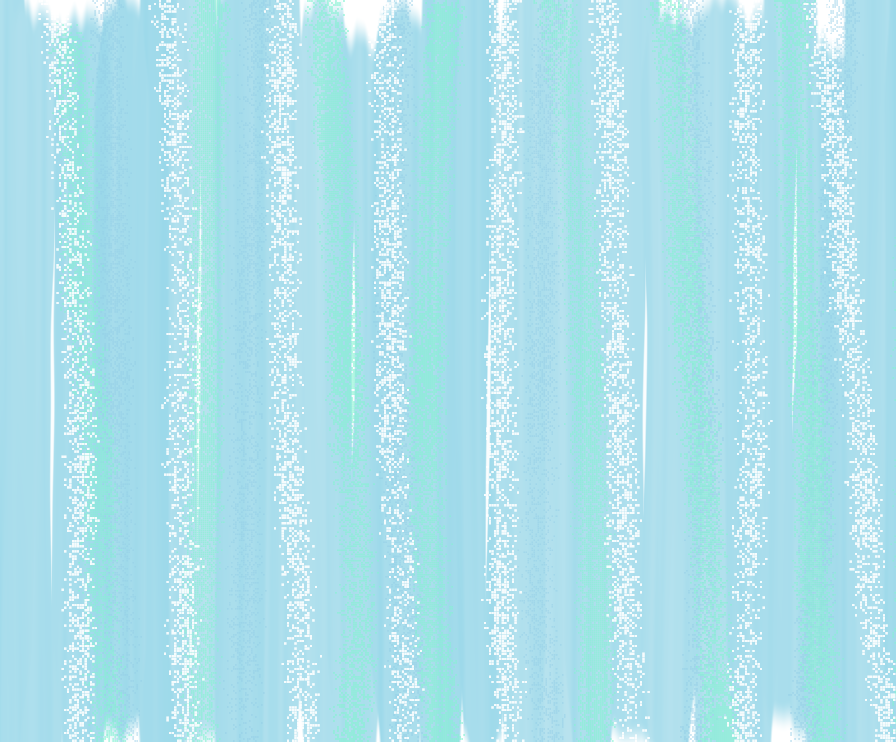
A Shadertoy shader for this background:

```glsl
float hash(vec2 p) {
    vec3 q = fract(p.xyx * 0.1031);
    q += dot(q, q.yzx + 33.33);
    return fract((q.x + q.y) * q.z);
}

float noise(vec2 p) {
    vec2 cell = floor(p), f = fract(p);
    f = f * f * (3.0 - 2.0 * f);
    return mix(mix(hash(cell), hash(cell + vec2(1, 0)), f.x),
               mix(hash(cell + vec2(0, 1)), hash(cell + vec2(1, 1)), f.x), f.y);
}

// Overlapping vertical brush strokes with ragged, tapering ends on paper
vec3 paintStrokes(vec2 p, vec3 paper) {
    const float count = 24.0;
    const float spacing = 0.0535;
    vec3 color = paper;
    for (float k = 0.0; k < count; k++) {
        float i = mod(k * 7.0, count);
        float wobble = 0.007 * (noise(vec2(p.y * 2.0, i * 9.0)) - 0.5);
        float center = spacing * i + 0.012 * (hash(vec2(i, 1.0)) - 0.5) + wobble;
        float taper = smoothstep(0.85, 1.02, p.y) + 1.0 - smoothstep(-0.02, 0.14, p.y);
        float halfWidth = mix(0.031, 0.043, hash(vec2(i, 2.0)));
        halfWidth *= 1.0 - 0.38 * taper * hash(vec2(i, 6.0));
        float across = abs(p.x - center) / halfWidth;

        float ragged = noise(vec2(p.x * 110.0, i * 5.0)) * 0.03 + across * across * 0.025;
        float top = mix(0.96, 1.14, hash(vec2(i, 3.0))) - ragged;
        float bottom = mix(-0.25, 0.01, hash(vec2(i, 4.0))) + ragged;
        float ends = (1.0 - smoothstep(top - 0.03, top + 0.015, p.y))
                   * smoothstep(bottom - 0.015, bottom + 0.03, p.y);
        float sides = 1.0 - smoothstep(0.86, 1.0, across);

        float bristles = noise(vec2((p.x - wobble) * 150.0, p.y * 1.3 + i * 11.0));
        float broad = noise(vec2(p.x * 45.0, p.y * 0.8 + i * 17.0));
        float shade = 0.45 * hash(vec2(i, 5.0)) + 0.33 * bristles + 0.22 * broad;
        vec3 paint = mix(vec3(0.585, 0.84, 0.912), vec3(0.735, 0.893, 0.937), shade);
        color = mix(color, paint, ends * sides * 0.97);
    }
    return color;
}

// Long thin slits where the paper shows between strokes
float paperSlits(vec2 p, float pixel) {
    float cover = 0.0;
    for (float i = 0.0; i < 6.0; i++) {
        float x = 0.07 + 0.198 * i + 0.03 * (hash(vec2(i, 21.0)) - 0.5);
        float middle = mix(0.38, 0.72, hash(vec2(i, 22.0)));
        float halfLength = mix(0.12, 0.24, hash(vec2(i, 23.0)));
        float along = (p.y - middle) / halfLength;
        float width = 0.0024 * (1.0 - along * along);
        float bend = x + 0.002 * along + 0.003 * noise(vec2(p.y * 9.0, i));
        float edge = abs(p.x - bend) - width;
        cover = max(cover, 1.0 - smoothstep(-pixel, pixel, edge));
    }
    return cover;
}

// Speckled, slightly leaning chalk lines made of small grains
float chalkLines(vec2 p, float first, float spacing, float lean, float halfWidth,
                 float density, float grain, float seed, float pixel) {
    vec2 cell = floor(p / grain);
    vec2 q = (cell + 0.5) * grain;
    float chance = 0.0;
    for (float i = 0.0; i < 8.0; i++) {
        float jitter = 0.03 * (hash(vec2(i, seed)) - 0.5);
        float slope = lean + 0.10 * (hash(vec2(i, seed + 1.0)) - 0.5);
        float bow = 0.03 * (hash(vec2(i, seed + 2.0)) - 0.5) * sin(3.14 * q.y);
        float wander = 0.012 * (noise(vec2(q.y * 5.0, i * 7.0 + seed)) - 0.5);
        float x = first + spacing * i + jitter + slope * (0.6 - q.y) + bow + wander;
        float top = mix(0.97, 1.12, hash(vec2(i, seed + 3.0)));
        float profile = 1.0 - smoothstep(halfWidth * 0.2, halfWidth, abs(q.x - x));
        float pressure = mix(0.55, 1.25, noise(vec2(q.y * 6.0, i * 13.0 + seed)));
        float start = 1.0 - smoothstep(top - 0.03, top, q.y);
        chance = max(chance, profile * pressure * start);
    }
    float present = float(hash(cell + seed * 19.0) < chance * density);
    vec2 inset = 0.5 - abs(fract(p / grain) - 0.5);
    vec2 mask = clamp(inset * grain / pixel + 0.5, 0.0, 1.0);
    return present * mask.x * mask.y;
}

void mainImage(out vec4 fragColor, in vec2 fragCoord) {
    float pixel = 1.0 / iResolution.y;
    vec2 p = fragCoord * pixel;
    const float fine = 1.0 / 370.0;
    const float coarse = 1.0 / 290.0;
    const vec3 white = vec3(1.0);
    const vec3 mint = vec3(0.52, 0.95, 0.82);
    const vec3 dusk = vec3(0.57, 0.80, 0.90);

    vec3 color = paintStrokes(p, white);
    color = mix(color, white, 0.95 * paperSlits(p, pixel));

    // Faint blue, mint and white chalk
    float blueChalk = chalkLines(p, 0.16, 0.19, -0.01, 0.030, 0.42, fine, 41.0, pixel);
    color = mix(color, dusk, 0.45 * blueChalk);
    float mintChalk = chalkLines(p, 0.12, 0.161, 0.02, 0.033, 0.78, fine, 57.0, pixel);
    color = mix(color, mint, 0.62 * mintChalk);
    float whiteChalk = chalkLines(p, 0.085, 0.151, 0.04, 0.028, 0.50, coarse, 73.0, pixel);
    color = mix(color, white, 0.9 * whiteChalk);

    fragColor = vec4(color, 1.0);
}
```
